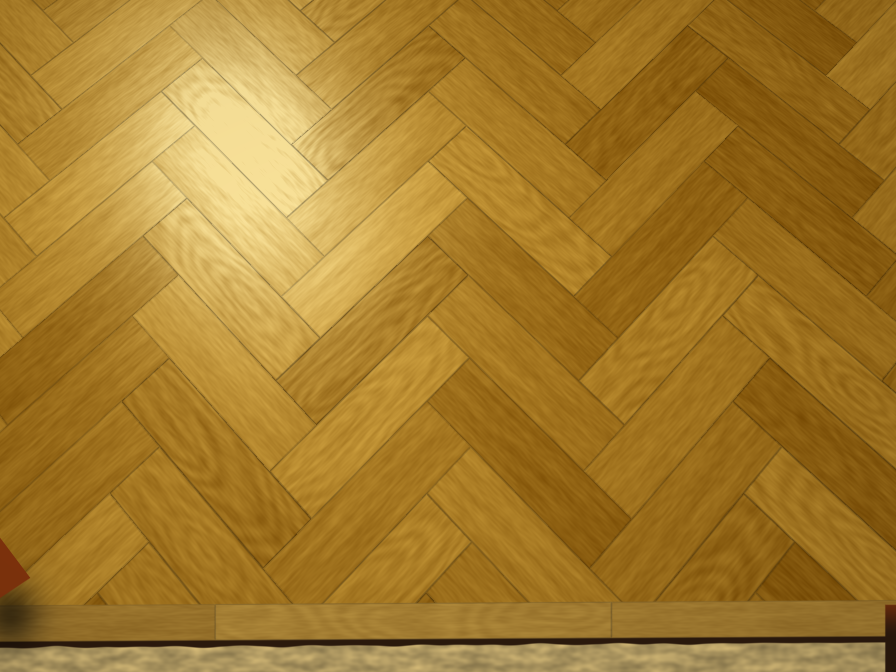
Reproduce this texture procedurally as a WebGL 2 fragment shader.

```glsl
#version 300 es
precision highp float;
// Oak herringbone parquet under a warm lamp, with a border board and a threshold below.
// Planks come from a herringbone lattice seen in slight perspective; each plank gets
// its own tone, stretched noise grain and, now and then, arched growth rings.
uniform vec2 u_resolution;
out vec4 outColor;

#define PLANK_LENGTH 0.313
#define PLANK_WIDTH 0.0885
#define PERSPECTIVE 0.28
#define SEAM_WIDTH 0.0011
#define TONE_SPREAD 0.85
#define GRAIN_AMOUNT 0.5
#define LAMP_POS vec2(0.36, 0.76)
#define OAK_DARK vec3(0.56, 0.38, 0.07)
#define OAK_LIGHT vec3(0.72, 0.54, 0.18)
#define SHINE vec3(0.95, 0.86, 0.58)
#define SHADOW vec3(0.17, 0.10, 0.05)
#define CLOTH vec3(0.70, 0.61, 0.39)

float hash(vec3 p) {
  p = fract(p * vec3(0.1031, 0.1030, 0.0973));
  p += dot(p, p.yzx + 33.33);
  return fract((p.x + p.y) * p.z);
}

vec2 gradient(vec2 cell) {
  float angle = 6.2832 * hash(vec3(cell, 7.0));
  return vec2(cos(angle), sin(angle));
}

float noise(vec2 p) {
  vec2 i = floor(p), f = p - i;
  vec2 s = f * f * f * (f * (f * 6.0 - 15.0) + 10.0);
  vec2 e = vec2(1.0, 0.0);
  float low = mix(dot(gradient(i), f), dot(gradient(i + e), f - e), s.x);
  float high = mix(dot(gradient(i + e.yx), f - e.yx), dot(gradient(i + 1.0), f - 1.0), s.x);
  return mix(low, high, s.y);
}

// Position within the plank (along, across); id is band, step and direction.
vec2 herringbone(vec2 p, out vec3 id) {
  vec2 band = vec2(PLANK_LENGTH, -PLANK_LENGTH);
  float j = floor((p.x - p.y) / (2.0 * PLANK_LENGTH));
  vec2 q = p - j * band;
  float n = floor(q.y / PLANK_WIDTH);
  vec2 uv = q - n * PLANK_WIDTH;
  id = vec3(j, n, 0.0);
  if (uv.x >= PLANK_LENGTH) {
    n = floor((q.x - PLANK_LENGTH) / PLANK_WIDTH);
    uv = vec2((n + 1.0) * PLANK_WIDTH - q.y, q.x - PLANK_LENGTH - n * PLANK_WIDTH);
    id = vec3(j, n, 1.0);
    if (uv.x > PLANK_LENGTH) {
      q -= band;
      n = floor(q.y / PLANK_WIDTH);
      uv = q - n * PLANK_WIDTH;
      id = vec3(j + 1.0, n, 0.0);
    }
  }
  return uv;
}

vec3 wood(vec2 uv, vec2 size, vec3 id, vec2 st) {
  float tone = hash(id + 40.0), figure = hash(id + 71.0), tilt = hash(id + 93.0);
  vec2 g = uv + 9.0 * vec2(tone, figure);

  // Grain: broad streaks, fine pores and arched rings on some planks.
  float streak = noise(g * vec2(7.0, 75.0)) + 0.7 * noise(g * vec2(20.0, 190.0));
  float pores = noise(g * vec2(55.0, 300.0));
  vec2 arch = (uv - size * vec2(tilt, 0.2 + 0.6 * tone)) * vec2(0.28, 1.0);
  float rings = sin(480.0 * length(arch) + 9.0 * noise(g * vec2(9.0, 22.0)));
  float grain = 0.7 * streak + 0.55 * pores + 0.3 * rings * smoothstep(0.55, 0.9, figure);

  // Lamp: wide warm halo and a tighter reflection that follows the grain.
  vec2 d = st - LAMP_POS;
  d = vec2(d.x + 0.15 * d.y, d.y * 0.8);
  float halo = exp(-dot(d, d) / 0.17);
  float core = exp(-dot(d, d) / 0.022) + 0.35 * exp(-dot(d, d) / 0.06);
  float t = 0.22 + 0.75 * halo + TONE_SPREAD * (tone - 0.5) + GRAIN_AMOUNT * grain;
  vec3 color = mix(OAK_DARK, OAK_LIGHT, t);
  color = mix(color, SHINE, clamp(core * (0.68 + 0.3 * tilt + 0.3 * grain), 0.0, 1.0));

  // Seams: thin, soft and uneven from plank to plank.
  vec2 edge = min(uv, size - uv);
  float px = 1.0 / u_resolution.y;
  float seam = 1.0 - smoothstep(0.0, SEAM_WIDTH + px, min(edge.x, edge.y));
  return color * (1.0 - seam * (0.12 + 0.2 * figure));
}

void main() {
  vec2 st = gl_FragCoord.xy / u_resolution.y;
  float right = u_resolution.x / u_resolution.y;
  float px = 1.0 / u_resolution.y;

  // Floor
  vec2 view = (st - vec2(0.651, 0.497)) / (1.0 - PERSPECTIVE * (st.y - 0.5));
  view.x += 0.174;
  vec3 id;
  vec2 uv = herringbone(vec2(view.x + view.y, view.y - view.x) * 0.70711, id);
  vec3 color = wood(uv, vec2(PLANK_LENGTH, PLANK_WIDTH), id, st);

  // Border board
  float y = st.y - 0.008 * st.x / right;
  vec2 board = vec2(0.59, 0.054);
  float along = st.x - 0.32;
  vec2 boardUv = vec2(mod(along, board.x), y - 0.045);
  vec3 boardColor = wood(boardUv, board, vec3(floor(along / board.x), 3.0, 5.0), st);
  boardColor = mix(boardColor, CLOTH * 0.95, 0.3);
  color = mix(boardColor, color, smoothstep(-px, px, y - 0.099));

  // Dark gap and wrinkled cloth threshold
  float ragged = 0.005 * noise(vec2(st.x * 18.0, 2.0));
  float folds = noise(st * vec2(22.0, 70.0)) + 0.5 * noise(st * vec2(70.0, 130.0));
  color = mix(SHADOW, color, smoothstep(-px, px, y - 0.045));
  color = mix(CLOTH * (1.0 + 0.3 * folds), color, smoothstep(-px, px, y - 0.036 - ragged));

  // Door frame corners and their shadow
  vec2 shade = (st - vec2(0.015, 0.085)) / vec2(0.045, 0.05);
  color *= 1.0 - 0.6 * exp(-dot(shade, shade));
  float wedge = max(st.y + 1.33 * st.x - 0.2, 0.11 + 0.667 * st.x - st.y);
  float post = max(right - 0.016 - st.x, st.y - 0.1);
  vec3 frame = mix(SHADOW, vec3(0.50, 0.20, 0.05), smoothstep(0.09, 0.16, st.y + 0.04));
  color = mix(frame, color, smoothstep(-px, px, min(wedge, post)));

  // Light falls off toward the far corners
  vec2 off = (st - vec2(0.55, 0.55)) / vec2(right, 1.0);
  color *= 1.03 - 0.22 * dot(off, off);
  outColor = vec4(clamp(color, 0.0, 1.0), 1.0);
}
```
